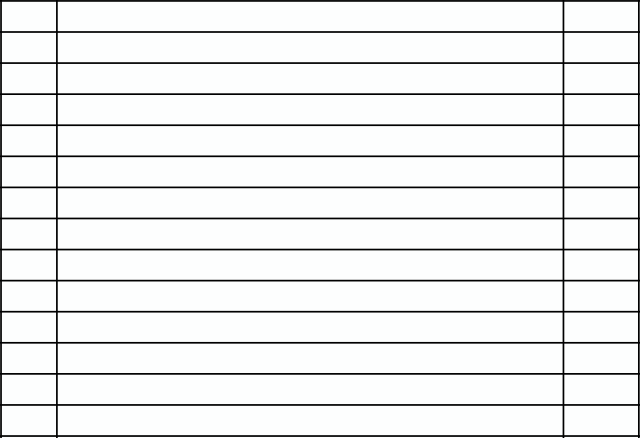
A Shadertoy shader for this pattern:

```glsl
// A blank ruled table: fourteen equal rows crossed by three unequal columns.
// Row rules come from one folded distance, column rules from a short loop;
// both are thin black strokes with box-filtered edges on near-white paper.

const float ROWS = 14.0;
const float RULE_WIDTH = 0.0039;              // fraction of canvas height
const vec2 ROW_SPAN = vec2(0.0045, 0.9979);   // lowest and highest rule
const vec4 COLUMN_RULES = vec4(0.0016, 0.0889, 0.8804, 0.9982);
const vec3 PAPER = vec3(0.992, 0.998, 0.996);
const vec3 INK = vec3(0.0);

// Distance to the nearest of the evenly spaced rules, ends included.
float rowDistance(float y, vec2 span, float rows) {
    float pitch = (span.y - span.x) / rows;
    float nearest = clamp(round((y - span.x) / pitch), 0.0, rows);
    return abs(y - span.x - nearest * pitch);
}

// Distance to the nearest column rule, with x in canvas heights.
float columnDistance(float x, vec4 rules, float aspect) {
    float d = aspect;
    for (int i = 0; i < 4; i++) d = min(d, abs(x - rules[i] * aspect));
    return d;
}

// Share of a pixel covered by a stroke whose centre is d away.
float strokeCoverage(float d, float width, float pixel) {
    float halfWidth = 0.5 * width;
    float halfPixel = 0.5 * pixel;
    float overlap = min(d + halfPixel, halfWidth) - max(d - halfPixel, -halfWidth);
    return clamp(overlap / pixel, 0.0, 1.0);
}

void mainImage(out vec4 fragColor, in vec2 fragCoord) {
    float pixel = 1.0 / iResolution.y;
    float aspect = iResolution.x * pixel;
    vec2 p = fragCoord * pixel;

    float rowInk = strokeCoverage(rowDistance(p.y, ROW_SPAN, ROWS), RULE_WIDTH, pixel);
    float columnInk = strokeCoverage(columnDistance(p.x, COLUMN_RULES, aspect), RULE_WIDTH, pixel);

    // Joined strokes stay black where they cross.
    float ink = 1.0 - (1.0 - rowInk) * (1.0 - columnInk);
    fragColor = vec4(mix(PAPER, INK, ink), 1.0);
}
```
